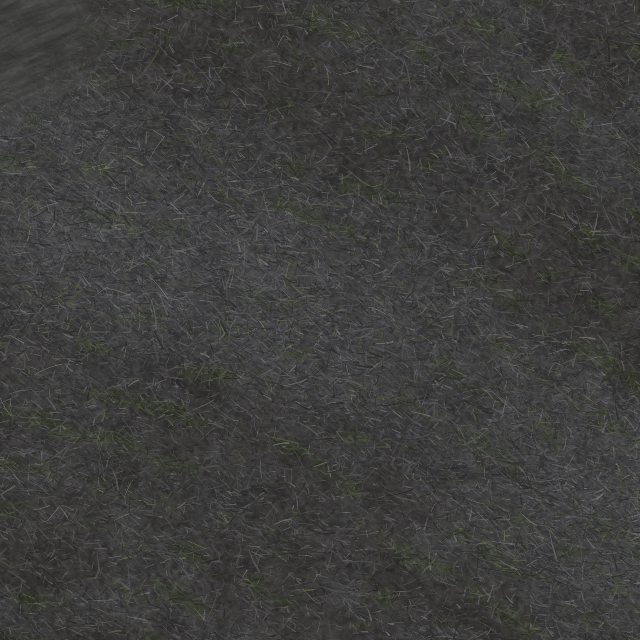
Give the GLSL for this texture, as a three.js fragment shader.

```glsl
// Dark field soil seen from above, strewn with fine dry straw and sparse grass.
// Noise shapes the soil and a diagonal straw drift; jittered grids of thin strands
// are layered over it, from long to short, turning green along curved rows.
varying vec2 vUv;

vec4 hash4(vec2 p) {
  vec4 q = fract(p.xyxy * vec4(0.1031, 0.1030, 0.0973, 0.1099));
  q += dot(q, q.wzxy + 33.33);
  return fract((q.xxyz + q.yzzw) * q.zywx);
}

float noise(vec2 p) {
  vec2 i = floor(p), f = fract(p);
  f = f * f * (3.0 - 2.0 * f);
  float low = mix(hash4(i).x, hash4(i + vec2(1.0, 0.0)).x, f.x);
  float high = mix(hash4(i + vec2(0.0, 1.0)).x, hash4(i + 1.0).x, f.x);
  return mix(low, high, f.y);
}

float fbm(vec2 p) {
  float sum = 0.0, amp = 0.53;
  for (int i = 0; i < 4; i++) {
    sum += amp * noise(p);
    p = mat2(1.6, 1.2, -1.2, 1.6) * p + 17.3;
    amp *= 0.5;
  }
  return sum;
}

float segmentDistance(vec2 p, vec2 a, vec2 b) {
  vec2 ab = b - a;
  return length(p - a - ab * clamp(dot(p - a, ab) / dot(ab, ab), 0.0, 1.0));
}

// Row coordinate: constant along the curved planting rows.
float rowCoord(vec2 p) {
  return p.y + 0.22 * p.x * p.x + 0.22 * (1.0 - p.y) * p.x;
}

// Amount of straw: a broad drift from upper left to lower right, broken by noise.
float strawCover(vec2 p) {
  float d = min(segmentDistance(p, vec2(-0.05, 0.78), vec2(0.52, 0.53)),
                segmentDistance(p, vec2(0.52, 0.53), vec2(0.95, 0.17)));
  float drift = 1.0 - smoothstep(0.06, 0.27, d);
  vec2 along = vec2(p.x * 2.5, rowCoord(p) * 9.0);
  return clamp(0.16 + 0.66 * drift + 0.9 * (fbm(along + 3.0) - 0.5)
               + 0.9 * (fbm(p * 15.0) - 0.5), 0.0, 1.0);
}

// Blends one jittered grid of strands over the ground.
vec3 addStrands(vec3 ground, vec2 p, float layer, float cover, float green) {
  float cells = 96.0 - 5.0 * layer;
  mat2 turn = mat2(cos(layer), sin(layer), -sin(layer), cos(layer));
  vec2 g = turn * p * cells + layer * 7.7;
  vec2 home = floor(g);
  float density = mix(0.3, 0.95, cover) + 0.25 * green;
  for (int y = -1; y <= 1; y++) {
    for (int x = -1; x <= 1; x++) {
      vec2 id = home + vec2(float(x), float(y));
      vec4 r = hash4(id + layer * 31.7);
      vec4 s = hash4(id + layer * 53.1 + 211.0);

      // Most strands lean along the rows; the rest lie in any direction.
      float spread = s.x < 0.5 ? 1.3 : 3.14;
      float angle = -0.35 + (r.z - 0.5) * spread;
      vec2 axis = vec2(cos(angle), sin(angle));
      vec2 q = (id + r.xy - g) * turn / cells;
      q = vec2(dot(q, axis), dot(q, vec2(-axis.y, axis.x)));
      float halfLength = mix(0.25, 0.9, s.y * s.y) / cells;
      q.y += (s.z - 0.5) * 0.22 * q.x * q.x / halfLength;
      float taper = 1.0 - 0.5 * smoothstep(-halfLength, halfLength, q.x);
      float d = length(vec2(max(abs(q.x) - halfLength, 0.0), q.y));
      float halfWidth = mix(0.0005, 0.0014, r.w * r.w) * taper;
      float mask = 1.0 - smoothstep(halfWidth - 0.0005, halfWidth + 0.0008, d);
      mask *= smoothstep(s.w - 0.08, s.w + 0.08, density);

      // Shadowed stems, grey straw and a few pale stalks.
      float pick = fract(r.w * 17.0 + s.y * 5.0);
      float tone = mix(0.14, 0.355, pick) + 0.08 * smoothstep(0.9, 1.0, pick);
      tone += 0.02 * cover;
      vec3 straw = tone * mix(vec3(1.03, 1.0, 0.96), vec3(0.98, 0.99, 1.06), s.z);
      vec3 blade = tone * vec3(0.9, 1.0, 0.74);
      vec3 colour = mix(straw, blade, step(fract(s.x * 13.0), green * 0.7 + 0.07));
      ground = mix(ground, colour, mask * mix(0.5, 0.85, r.x));
    }
  }
  return ground;
}

void main() {
  vec2 p = vUv;
  float cover = strawCover(p);
  float row = rowCoord(p) + 0.035 * (fbm(p * 11.0 + 40.0) - 0.5);

  // Green rows, broken into small tufts and weaker inside the straw drift.
  float stripe = smoothstep(0.35, 0.95, 0.5 + 0.5 * cos(row * 92.0));
  float tufts = smoothstep(0.42, 0.66, fbm(p * vec2(20.0, 26.0) + 71.0));
  float green = stripe * tufts * mix(1.0, 0.45, cover);

  // Soil with soft furrows, clods and fine grit.
  float soilTone = 0.203 + 0.055 * cover + 0.06 * (fbm(p * 26.0) - 0.5);
  soilTone += 0.04 * (fbm(vec2(p.x * 6.0, row * 45.0)) - 0.5);
  soilTone += 0.11 * (fbm(p * 150.0) - 0.5);
  vec3 colour = soilTone * mix(vec3(1.03, 1.0, 0.98), vec3(0.99, 0.99, 1.03), cover);
  colour *= mix(vec3(1.0), vec3(0.97, 1.02, 0.9), green);

  for (int i = 0; i < 14; i++) {
    colour = addStrands(colour, p, float(i), cover, green);
  }
  colour += 0.05 * (fbm(p * 190.0 + 8.0) - 0.5) + 0.007;

  // Smeared, brushed grass in the upper left corner.
  float corner = 1.0 - smoothstep(0.07, 0.23, length((p - vec2(0.0, 0.96)) * vec2(1.0, 1.15)));
  vec2 brushed = mat2(0.92, -0.39, 0.39, 0.92) * p;
  float streaks = fbm(brushed * vec2(30.0, 170.0) + 5.0);
  vec3 smear = vec3(0.27, 0.27, 0.265) + 0.16 * (streaks - 0.5) + 0.12 * (fbm(p * 13.0 + 9.0) - 0.5);
  colour = mix(colour, smear, corner * 0.8);

  gl_FragColor = vec4(colour, 1.0);
}
```
